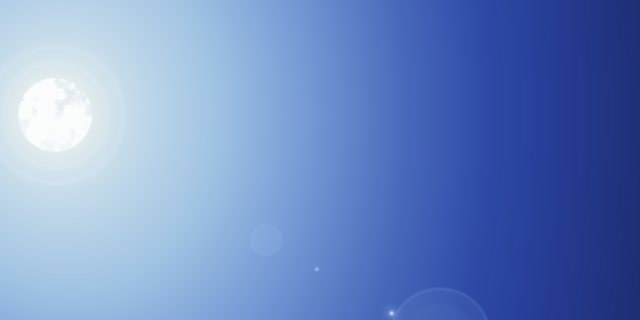
Give the GLSL for this texture, as a Shadertoy shader.

```glsl
const vec2 MOON_CENTER = vec2(0.172, 0.641);
const float MOON_RADIUS = 0.115;
const vec3 MOON_WHITE = vec3(0.985, 0.99, 0.99);
const vec3 MARIA_TINT = vec3(0.86, 0.90, 0.93);
const vec3 HALO_TINT = vec3(0.93, 0.95, 0.93);
const vec3 FLARE_TINT = vec3(0.62, 0.76, 0.94);
const float RING_RADIUS = 0.213;

// Sky colours by distance from the moon, in canvas heights
const int STOPS = 8;
const float SKY_DISTANCE[STOPS] = float[](0.10, 0.25, 0.50, 0.80, 1.10, 1.35, 1.60, 1.86);
const vec3 SKY_COLOR[STOPS] = vec3[](
    vec3(0.86, 0.91, 0.93), vec3(0.76, 0.85, 0.915),
    vec3(0.63, 0.765, 0.89), vec3(0.45, 0.595, 0.83),
    vec3(0.28, 0.41, 0.73), vec3(0.18, 0.29, 0.65),
    vec3(0.145, 0.23, 0.57), vec3(0.115, 0.18, 0.45));

float hash(vec2 p) {
    return fract(sin(dot(p, vec2(127.1, 311.7))) * 43758.5453);
}

float valueNoise(vec2 p) {
    vec2 cell = floor(p);
    vec2 f = fract(p);
    f = f * f * (3.0 - 2.0 * f);
    float low = mix(hash(cell), hash(cell + vec2(1.0, 0.0)), f.x);
    float high = mix(hash(cell + vec2(0.0, 1.0)), hash(cell + vec2(1.0)), f.x);
    return mix(low, high, f.y);
}

float fbm(vec2 p) {
    float sum = 0.0;
    float weight = 0.5;
    for (int i = 0; i < 5; i++) {
        sum += weight * valueNoise(p);
        p = p * 2.03 + 17.3;
        weight *= 0.5;
    }
    return sum;
}

float disc(vec2 p, vec2 center, float radius, float edge) {
    return 1.0 - smoothstep(-edge, edge, length(p - center) - radius);
}

float ring(float distance, float radius, float width) {
    float x = (distance - radius) / width;
    return exp(-x * x);
}

float spark(vec2 p, vec2 center, float size) {
    vec2 q = (p - center) / size;
    return exp(-dot(q, q));
}

vec3 skyColor(vec2 p) {
    // Bands flatten toward vertical on the far side
    vec2 q = p - MOON_CENTER;
    q.y *= mix(0.95, 0.6, clamp(p.x * 0.5, 0.0, 1.0));
    float d = length(q);
    vec3 color = SKY_COLOR[0];
    for (int i = 1; i < STOPS; i++) {
        float t = (d - SKY_DISTANCE[i - 1]) / (SKY_DISTANCE[i] - SKY_DISTANCE[i - 1]);
        color = mix(color, SKY_COLOR[i], clamp(t, 0.0, 1.0));
    }
    return color;
}

vec3 moonColor(vec2 q) {
    // Soft maria, strongest on the upper half
    float patches = smoothstep(0.42, 0.68, fbm(q * 3.2 + 4.7));
    float grain = fbm(q * 11.0 + 31.0) - 0.5;
    float upper = smoothstep(-0.6, 0.6, q.y);
    float shade = patches * mix(0.3, 0.75, upper) + 0.25 * grain;
    return mix(MOON_WHITE, MARIA_TINT, clamp(shade, 0.0, 1.0));
}

void mainImage(out vec4 fragColor, in vec2 fragCoord) {
    vec2 p = fragCoord / iResolution.y;
    p.x *= 2.0 * iResolution.y / iResolution.x;
    float edge = 1.0 / iResolution.y;
    vec3 color = skyColor(p);

    // Moon glow and faint halo rings
    vec2 q = p - MOON_CENTER;
    float d = length(q);
    float rim = max(d - MOON_RADIUS, 0.0);
    color = mix(color, HALO_TINT, 0.45 * exp(-rim * 22.0));
    color += 0.012 * ring(d, RING_RADIUS, 0.008);
    color += 0.009 * ring(d, 0.165, 0.01);

    // Moon disc
    float moon = disc(p, MOON_CENTER, MOON_RADIUS, max(edge, 0.003));
    color = mix(color, moonColor(q / MOON_RADIUS), moon);

    // Lens ghost near the middle
    vec2 ghostCenter = vec2(0.833, 0.25);
    float ghost = disc(p, ghostCenter, 0.05, max(edge, 0.003));
    float ghostRim = ring(length(p - ghostCenter), 0.048, 0.004);
    color = mix(color, FLARE_TINT, 0.16 * ghost + 0.06 * ghostRim);

    // Large ghost cut by the lower border
    vec2 archCenter = vec2(1.375, -0.06);
    float archDistance = length(p - archCenter);
    float arch = disc(p, archCenter, 0.161, max(edge, 0.003));
    float inner = disc(p, archCenter, 0.11, max(edge, 0.004));
    float archRim = ring(archDistance, 0.158, 0.005);
    color = mix(color, FLARE_TINT, 0.09 * arch + 0.04 * inner + 0.09 * archRim);

    // Small bright sparks
    float sparks = 0.6 * spark(p, vec2(0.99, 0.159), 0.006);
    sparks += 0.75 * spark(p, vec2(1.224, 0.021), 0.007);
    sparks += 0.18 * spark(p, vec2(1.224, 0.021), 0.022);
    color = mix(color, vec3(0.8, 0.9, 1.0), clamp(sparks, 0.0, 1.0));

    fragColor = vec4(clamp(color, 0.0, 1.0), 1.0);
}
```
